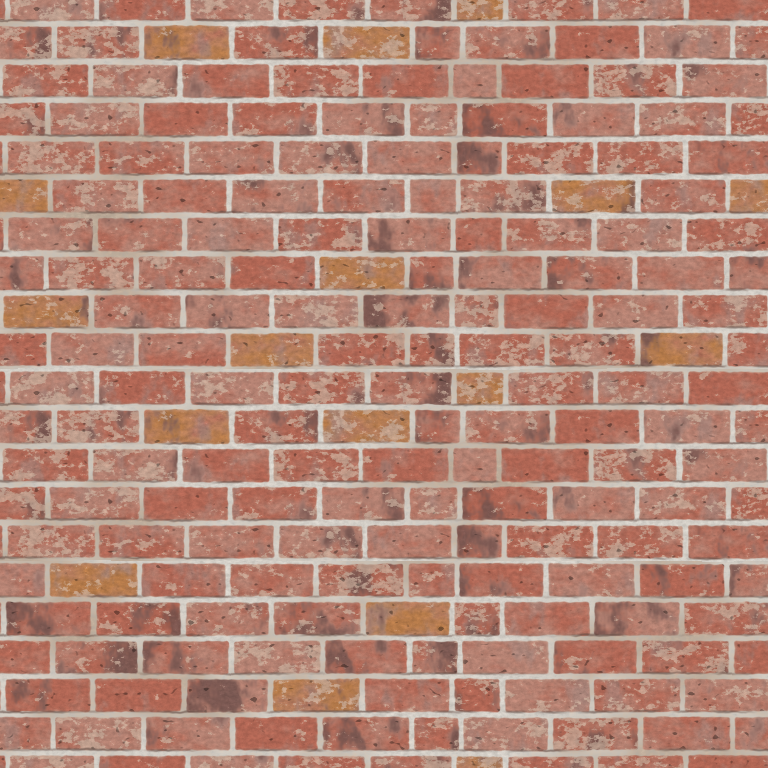
Give the GLSL for this texture, as a WebGL 2 fragment shader.

```glsl
#version 300 es
precision highp float;
// Weathered red brick wall: twenty courses with one half brick each, set in pale mortar.
uniform vec2 u_resolution;
out vec4 fragColor;

vec3 hash3(vec2 p) {
    vec3 q = fract(p.xyx * vec3(0.1031, 0.1030, 0.0973));
    q += dot(q, q.yxz + 33.33);
    return fract((q.xxy + q.yzz) * q.zyx);
}

float corner(vec2 cell, vec2 offset, vec2 f) {
    return dot(hash3(cell + offset).xy * 2.0 - 1.0, f - offset);
}

float gradientNoise(vec2 p) {
    vec2 i = floor(p), f = fract(p);
    vec2 u = f * f * f * (f * (f * 6.0 - 15.0) + 10.0);
    float low = mix(corner(i, vec2(0, 0), f), corner(i, vec2(1, 0), f), u.x);
    float high = mix(corner(i, vec2(0, 1), f), corner(i, vec2(1, 1), f), u.x);
    return mix(low, high, u.y);
}

float fbm(vec2 p) {
    float sum = 0.0, amplitude = 0.9;
    for (int i = 0; i < 4; i++) {
        sum += amplitude * gradientNoise(p);
        p = p * 2.03 + 17.3;
        amplitude *= 0.55;
    }
    return sum;
}

float roundedBox(vec2 p, vec2 halfSize, float radius) {
    vec2 d = abs(p) - halfSize + radius;
    return length(max(d, 0.0)) + min(max(d.x, d.y), 0.0) - radius;
}

void main() {
    vec2 uv = gl_FragCoord.xy / u_resolution;
    float soft = max(0.0013, 0.8 / u_resolution.y);

    // Courses; five of them recur ten courses lower
    float wave = 0.0022 * gradientNoise(uv * vec2(5.0, 9.0));
    float level = (uv.y + wave) * 20.0 - 0.39;
    float course = mod(floor(level), 20.0);
    vec2 grain = uv;
    if (course >= 5.0 && course < 10.0) {
        course += 10.0;
        grain.y += 0.5;
    }

    // Bricks along the course: five whole, one half, three whole
    float start = mod(course, 2.0) > 0.5 ? 0.006 : -0.052;
    start += 0.008 * (hash3(vec2(course, 71.0)).x - 0.5);
    float bend = 0.007 * gradientNoise(vec2(uv.x * 9.0, course * 7.31));
    float along = fract(uv.x - start + bend) * 8.56;
    float brick = floor(along), left = brick, span = 1.0;
    if (along >= 5.56) {
        brick = 6.0 + floor(along - 5.56);
        left = brick - 0.44;
    } else if (along >= 5.0) {
        span = 0.56;
    }
    vec2 cell = vec2(span / 8.56, 0.05);
    vec2 local = vec2((along - left) / 8.56, fract(level) * 0.05) - 0.5 * cell;
    vec3 h = hash3(vec2(brick * 3.7 + 5.0, course * 5.3 + 11.0));

    // Ragged outline
    vec2 halfSize = 0.5 * cell - vec2(0.0030, 0.0034) - 0.0008 * h.zx;
    float ragged = 0.0016 * gradientNoise(grain * 48.0) + 0.0014 * gradientNoise(grain * 130.0);
    float edge = roundedBox(local, halfSize, 0.003) + ragged;
    float face = 1.0 - smoothstep(-soft, soft, edge);

    // Clay: red, rosy and a few ochre bricks
    float fine = fbm(grain * vec2(120.0, 165.0));
    float blotch = fbm(grain * vec2(20.0, 30.0) + h.xy * 19.0);
    vec3 clay = mix(vec3(0.69, 0.40, 0.33), vec3(0.71, 0.51, 0.45), smoothstep(-0.4, 0.5, blotch + h.y - 0.5));
    clay = mix(clay, vec3(0.71, 0.48, 0.29), step(0.93, h.y) * clamp(0.7 + blotch, 0.0, 1.0));

    // Grey bloom and soot gathered toward one end
    float smoke = fbm(grain * vec2(26.0, 17.0) + h.yz * 23.0);
    float side = local.x / halfSize.x * sign(h.x - 0.5);
    clay = mix(clay, vec3(0.64, 0.53, 0.50), 0.6 * smoothstep(0.0, 0.45, smoke - 0.3 * blotch));
    float soot = smoothstep(0.1, 0.5, smoke + 0.8 * (h.z - 0.75) + 0.22 * side + 0.2 * fine);
    clay = mix(clay, vec3(0.44, 0.31, 0.29), 0.8 * soot);

    // Pale scuffs, pits and grain
    float scrape = fbm(grain * vec2(34.0, 52.0) + h.zx * 31.0);
    float scuff = smoothstep(0.12, 0.34, scrape + 0.45 * fine + 0.5 * (h.x - 0.6));
    clay = mix(clay, vec3(0.77, 0.67, 0.60), 0.7 * scuff);
    clay *= 1.0 + 0.17 * fine;
    clay *= 1.0 - 0.35 * smoothstep(0.32, 0.5, gradientNoise(grain * vec2(95.0, 140.0) + 40.0));

    // Dusty rim and dark lower edge
    float rim = smoothstep(-0.004, 0.0, edge);
    clay = mix(clay, vec3(0.75, 0.62, 0.55), 0.4 * rim * smoothstep(-0.3, 0.3, scrape));
    float under = smoothstep(0.0028, 0.0, abs(local.y + halfSize.y + ragged));
    float worn = smoothstep(-0.25, 0.3, gradientNoise(grain * vec2(30.0, 20.0) + 9.0));

    // Mortar, from chalky white to sandy
    float sandy = smoothstep(-0.2, 0.5, fbm(grain * vec2(4.0, 6.0) + 3.0) + 0.3 * fine);
    vec3 mortar = mix(vec3(0.83, 0.81, 0.78), vec3(0.73, 0.66, 0.59), sandy);
    mortar *= 1.0 + 0.13 * fine;

    vec3 color = mix(mortar, clay, face);
    color = mix(color, vec3(0.38, 0.29, 0.26), 0.6 * under * worn);
    fragColor = vec4(clamp(color, 0.0, 1.0), 1.0);
}
```
